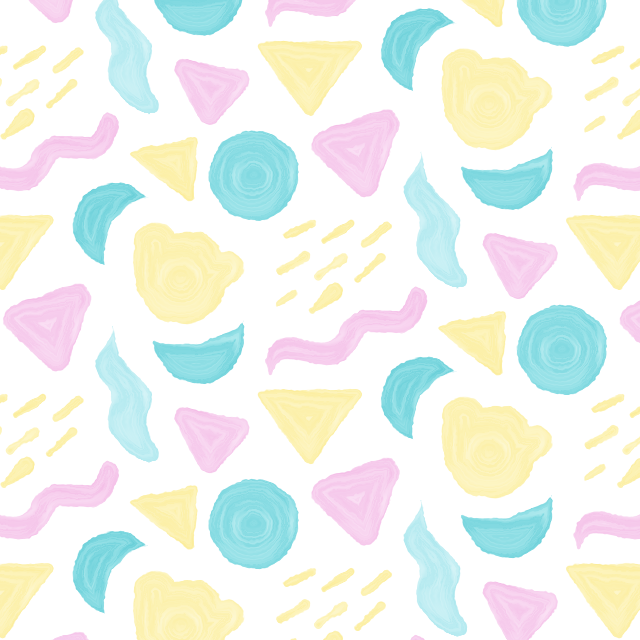
Write a WebGL 2 fragment shader that draws this pattern.

```glsl
#version 300 es
precision highp float;
// Half-drop pattern of hand-painted pastel shapes on white paper.
// Each motif is a distance function wrapped onto the half-drop lattice,
// then filled with streaky pigment whose strokes follow its contours.

#define UNITS 768.0                 // design units across the canvas
#define COLUMN 370.0                // lattice column spacing
#define DROP 418.0                  // vertical period, half of it per column
#define WOBBLE 4.0                  // unevenness of outlines
#define STREAKS 0.42                // contrast of brush streaks
#define PAPER vec3(1.0)
#define YELLOW vec3(0.99, 0.95, 0.71)
#define PINK vec3(0.97, 0.82, 0.935)
#define TEAL vec3(0.57, 0.875, 0.90)
#define SKY vec3(0.75, 0.93, 0.95)

uniform vec2 u_resolution;
out vec4 fragColor;

float hash(vec2 p) {
    vec3 h = fract(p.xyx * vec3(0.1031, 0.1030, 0.0973));
    h += dot(h, h.yzx + 33.33);
    return fract((h.x + h.y) * h.z);
}

float noise(vec2 p) {
    vec2 i = floor(p), f = fract(p);
    f = f * f * (3.0 - 2.0 * f);
    return mix(mix(hash(i), hash(i + vec2(1, 0)), f.x),
               mix(hash(i + vec2(0, 1)), hash(i + vec2(1, 1)), f.x), f.y);
}

// Offset from the nearest repeat of a motif centre
vec2 place(vec2 p, float x, float y) {
    vec2 q = p - vec2(x, y);
    float column = round(q.x / COLUMN);
    q -= column * vec2(COLUMN, 0.5 * DROP);
    q.y -= DROP * round(q.y / DROP);
    return q;
}

// Tapered stroke from a to b
float stroke(vec2 p, vec2 a, vec2 b, float ra, float rb) {
    vec2 ab = b - a;
    float h = clamp(dot(p - a, ab) / dot(ab, ab), 0.0, 1.0);
    return length(p - a - ab * h) - mix(ra, rb, h);
}

float side(vec2 p, vec2 a, vec2 b) {
    return (b.x - a.x) * (p.y - a.y) - (b.y - a.y) * (p.x - a.x);
}

float roundTriangle(vec2 p, vec2 a, vec2 b, vec2 c, float r) {
    float d = min(stroke(p, a, b, 0.0, 0.0),
              min(stroke(p, b, c, 0.0, 0.0), stroke(p, c, a, 0.0, 0.0)));
    float inside = min(side(p, a, b), min(side(p, b, c), side(p, c, a)));
    return (inside > 0.0 ? -d : d) - r;
}

float crescent(vec2 p, float r, vec2 biteCentre, float biteRadius) {
    return max(length(p) - r, biteRadius - length(p - biteCentre));
}

float tulip(vec2 p) {
    float d = length(p - vec2(-6, 8)) - 55.0;
    d = min(d, stroke(p, vec2(-34, 15), vec2(-38, -32), 28.0, 27.0));
    d = min(d, stroke(p, vec2(-4, 10), vec2(13, -21), 30.0, 25.0));
    return min(d, stroke(p, vec2(5, 15), vec2(47, -3), 35.0, 20.0));
}

float wave(vec2 p) {
    float s = clamp(p.y / 81.0, -1.0, 1.0);
    float middle = 22.0 * s + 7.0 * cos(6.2832 * s) - 2.0;
    float halfWidth = 23.0 * smoothstep(-1.05, -0.2, s) * sqrt(1.0 - pow(s, 6.0));
    return max((abs(p.x - middle) - halfWidth) * 0.88, abs(p.y) - 81.0);
}

// Ribbon along a quadratic B-spline
float squiggle(vec2 p) {
    vec2 k[11] = vec2[](vec2(-90, 68), vec2(-86, 18), vec2(-62, 12), vec2(-36, 20),
        vec2(-8, 20), vec2(8, -4), vec2(20, -22), vec2(48, -18), vec2(72, -18),
        vec2(86, -36), vec2(92, -62));
    float d = 1e3, lastR = 4.0;
    vec2 last = 0.5 * (k[0] + k[1]);
    for (int i = 1; i <= 27; i++) {
        int j = (i - 1) / 3;
        float t = float(i - 3 * j) / 3.0, u = float(i) / 27.0;
        vec2 next = mix(mix(0.5 * (k[j] + k[j + 1]), k[j + 1], t),
                        mix(k[j + 1], 0.5 * (k[j + 1] + k[j + 2]), t), t);
        float r = 13.0 * smoothstep(-0.09, 0.15, u) - 2.5 * smoothstep(0.85, 1.0, u);
        d = min(d, stroke(p, last, next, lastR, r));
        last = next;
        lastR = r;
    }
    return d;
}

// Three leaning rows of dabs, the last one short of a dab
float dabs(vec2 p) {
    float d = 1e3;
    for (int i = 0; i < 8; i++) {
        float row = float(i / 3), col = float(i % 3);
        vec2 centre = vec2(-36.0 - 8.0 * row + 46.0 * col, -42.0 + 41.0 * row + 3.0 * col);
        float angle = 0.45 + 0.12 * col + 0.08 * row;
        float reach = (i == 6 ? 9.0 : 17.0) + 2.0 * hash(vec2(i, 7));
        vec2 arm = reach * vec2(cos(angle), -sin(angle));
        d = min(d, stroke(p, centre - arm, centre + arm, 4.0, i == 7 ? 9.0 : 5.5));
    }
    return d;
}

// Fill a shape: wobbly edge, contour streaks, thin veins, wet rim
void paint(inout vec3 colour, vec2 q, float d, vec3 pigment, float load) {
    if (d > 6.0) return;
    d += WOBBLE * (noise(q * 0.07 + 40.0) - 0.5) + 1.6 * (noise(q * 0.3) - 0.5);
    float streak = mix(noise(vec2(d * 0.25, 0) + q * 0.03), noise(vec2(d * 0.7, 9) + q * 0.06), 0.4);
    float vein = smoothstep(0.05, 0.0, abs(streak - 0.55));
    float density = 1.0 + STREAKS * 2.0 * (streak - 0.5) + 0.12 * vein + 0.15 * exp(min(d, 0.0) * 0.6);
    float soft = max(0.8, 0.75 * UNITS / u_resolution.y);
    colour = mix(colour, pow(pigment, vec3(load * density)), smoothstep(soft, -soft, d));
}

void main() {
    vec2 p = gl_FragCoord.xy / u_resolution.y * UNITS;
    p.y = UNITS - p.y;
    vec3 c = PAPER;
    vec2 q = place(p, 305.0, 210.0);
    paint(c, q, length(q) - 54.0, TEAL, 0.98);
    q = place(p, 138.0, 269.0);
    paint(c, q, crescent(q, 50.0, vec2(59, 37), 73.0), TEAL, 1.15);
    q = place(p, 239.0, 405.0);
    paint(c, q, crescent(q, 55.0, vec2(-24, -115), 124.0), TEAL, 1.1);
    q = place(p, 152.0, 473.0);
    paint(c, q, wave(q), SKY, 1.0);
    q = place(p, 430.0, 183.0);
    paint(c, q, roundTriangle(q, vec2(-40, -10), vec2(33, -36), vec2(8, 36), 16.0), PINK, 1.0);
    q = place(p, 255.0, 108.0);
    paint(c, q, roundTriangle(q, vec2(-34, -25), vec2(33, -12), vec2(-4, 29), 12.0), PINK, 1.0);
    q = place(p, 412.0, 405.0);
    paint(c, q, squiggle(q), PINK, 1.08);
    q = place(p, 370.0, 85.0);
    paint(c, q, roundTriangle(q, vec2(-56, -29), vec2(58, -30), vec2(1, 47), 6.0), YELLOW, 1.0);
    q = place(p, 205.0, 198.0);
    paint(c, q, roundTriangle(q, vec2(-45, -13), vec2(28, -30), vec2(24, 39), 4.0), YELLOW, 1.05);
    q = place(p, 225.0, 325.0);
    paint(c, q, tulip(q), YELLOW, 0.95);
    q = place(p, 395.0, 318.0);
    paint(c, q, dabs(q), YELLOW, 1.05);
    fragColor = vec4(c, 1.0);
}
```
